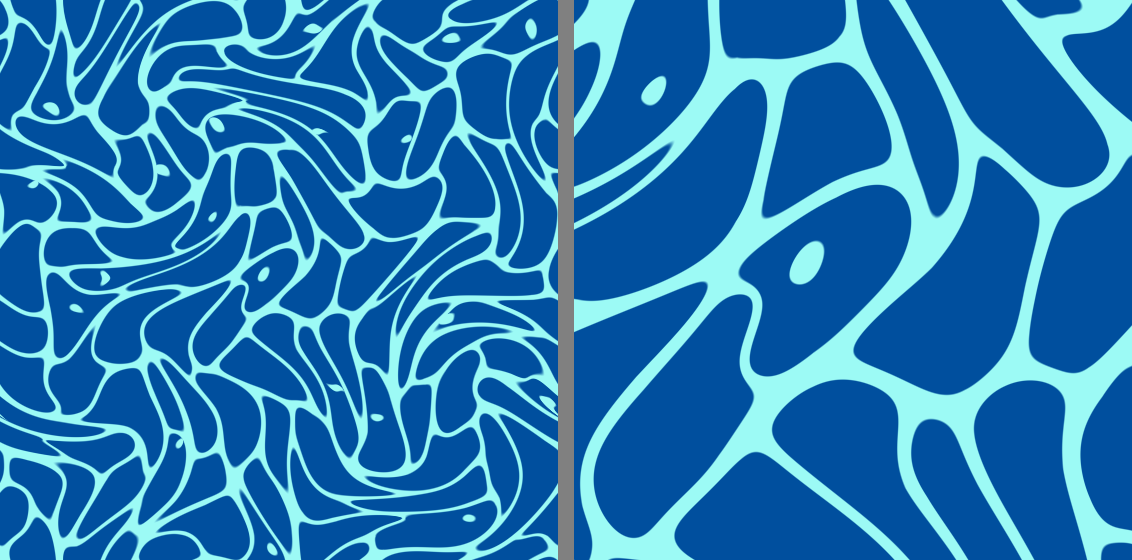
Left: the whole. Right: its middle third, enlarged.
A WebGL 2 fragment shader for this pattern:

```glsl
#version 300 es
precision highp float;

uniform vec2 u_resolution;
out vec4 fragColor;

const float TAU = 6.2831853;
const float CELLS = 10.0;
const vec3 DEEP_BLUE = vec3(0.0, 0.31, 0.62);
const vec3 PALE_AQUA = vec3(0.61, 0.98, 0.96);

vec2 hash2(vec2 p) {
    vec3 h = fract(p.xyx * vec3(0.1031, 0.1030, 0.0973));
    h += dot(h, h.yzx + 33.33);
    return fract((h.xx + h.yz) * h.zy);
}

// Divergence-free swirl made of waves with whole repeats, so it wraps
vec2 swirl(vec2 p) {
    vec2 flow = vec2(0.0);
    for (int i = 0; i < 7; i++) {
        float n = float(i);
        vec2 k = round((1.6 + 0.35 * n) * vec2(cos(2.4 * n), sin(2.4 * n)));
        flow += vec2(k.y, -k.x) / dot(k, k) * cos(TAU * dot(k, p) + 1.7 * n * n + 1.0);
    }
    return 0.105 * flow;
}

// Carry a point along the swirl, add a small wobble, scale to cells
vec2 marble(vec2 p) {
    for (int i = 0; i < 10; i++) p += swirl(p) / 10.0;
    p += 0.009 * sin(TAU * vec2(3.0 * p.x + 7.0 * p.y, 6.0 * p.x - 4.0 * p.y));
    return p * CELLS;
}

// Jittered cell centre on a wrapping grid
vec2 site(vec2 cell) {
    return cell + 0.04 + 0.92 * hash2(mod(cell, CELLS) + 3.0);
}

void main() {
    vec2 p = gl_FragCoord.xy / u_resolution;
    vec2 q = marble(p), step1 = vec2(0.0005, 0.0);
    mat2 stretch = mat2(marble(p + step1) - q, marble(p + step1.yx) - q) / step1.x;

    // Lines get finer where the flow squeezes the cells
    float squeeze = length(vec2(length(stretch[0]), length(stretch[1]))) / CELLS;
    float fine = min(1.0, 1.7 / squeeze);

    // Nearest cell
    vec2 base = floor(q), home = base, centre = q;
    float nearest = 1e3;
    for (int j = -2; j <= 2; j++)
    for (int i = -2; i <= 2; i++) {
        vec2 cell = base + vec2(i, j);
        vec2 s = site(cell);
        float d = distance(q, s);
        if (d < nearest) { nearest = d; home = cell; centre = s; }
    }

    // Rounded distance to the borders, measured on the canvas
    float rounding = 0.0068 * fine, sum = 1e-9;
    for (int j = -2; j <= 2; j++)
    for (int i = -2; i <= 2; i++) {
        vec2 cell = base + vec2(i, j);
        if (cell == home) continue;
        vec2 s = site(cell);
        vec2 normal = normalize(s - centre);
        float d = dot(0.5 * (s + centre) - q, normal) / length(normal * stretch);
        sum += exp(-d / rounding);
    }
    float inside = -rounding * log(sum) - 0.0036 * fine;

    // Oval glints in a few cells
    vec2 luck = hash2(mod(home, CELLS) + 57.0);
    if (luck.x > 0.87) {
        vec2 v = inverse(stretch) * (q - centre);
        float a = TAU * luck.y;
        v = mat2(cos(a), sin(a), -sin(a), cos(a)) * v;
        v.x += 6.0 * v.y * v.y;
        inside = min(inside, length(v * vec2(1.0, 0.55)) - 0.005 - 0.005 * luck.y);
    }

    float edge = 0.8 / u_resolution.y;
    fragColor = vec4(mix(PALE_AQUA, DEEP_BLUE, smoothstep(-edge, edge, inside)), 1.0);
}
```
